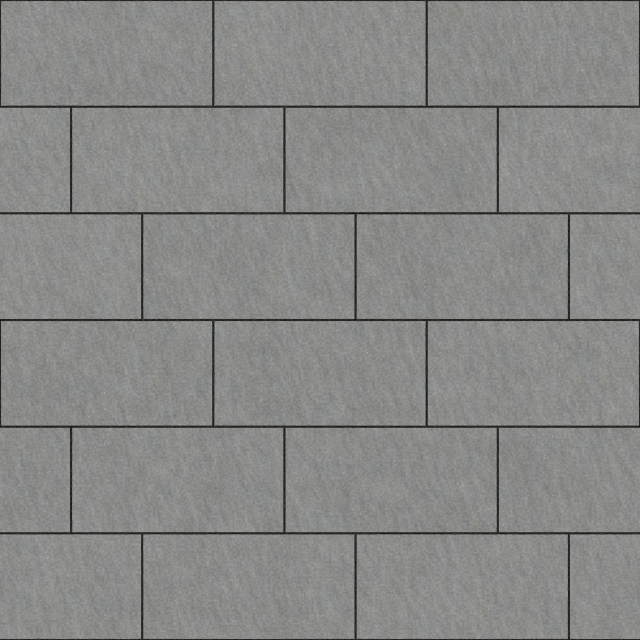
Give the GLSL for this texture, as a WebGL 1 fragment shader.

```glsl
precision highp float;
// Grey stone slabs, three across and six rows, each row stepped by a third.
// Wrapping gradient noise gives slanted streaks and grain; hashed cells
// scatter pale mineral flecks and a few dark pits; gritty joints lie on top.

uniform vec2 u_resolution;

vec2 hash2(vec2 p) {
  vec3 q = fract(p.xyx * vec3(0.1031, 0.1030, 0.0973));
  q += dot(q, q.yzx + 33.33);
  return fract((q.xx + q.yz) * q.zy);
}

// Lattice gradient, wrapped so that a sheared grid still tiles.
vec2 gradient(vec2 cell, vec2 period, float shear) {
  float lap = floor(cell.y / period.y);
  cell -= lap * vec2(shear, period.y);
  cell.x = mod(cell.x, period.x);
  float angle = 6.2832 * hash2(cell + period.yx).x;
  return vec2(cos(angle), sin(angle));
}

// Gradient noise over the unit canvas; shear leans it by whole cells.
float noise(vec2 uv, vec2 period, float shear) {
  vec2 p = uv * period + vec2(shear * uv.y, 0.0);
  vec2 i = floor(p), f = fract(p);
  vec2 w = f * f * f * (f * (f * 6.0 - 15.0) + 10.0);
  vec2 e = vec2(1.0, 0.0);
  float a = dot(gradient(i, period, shear), f);
  float b = dot(gradient(i + e.xy, period, shear), f - e.xy);
  float c = dot(gradient(i + e.yx, period, shear), f - e.yx);
  float d = dot(gradient(i + e.xx, period, shear), f - e.xx);
  return mix(mix(a, b, w.x), mix(c, d, w.x), w.y);
}

// One randomly turned capsule in some cells of an n by n grid.
float scatter(vec2 uv, float n, float density, float halfLength, float radius, float soft) {
  vec2 cell = mod(floor(uv * n), n);
  vec2 place = hash2(cell + n);
  vec2 pick = hash2(cell + n + 137.0);
  vec2 d = (fract(uv * n) - 0.25 - 0.5 * place) / n;
  float angle = 3.1416 * pick.x;
  float c = cos(angle), s = sin(angle);
  d = vec2(c * d.x + s * d.y, c * d.y - s * d.x);
  d.x = max(abs(d.x) - halfLength * place.y, 0.0);
  float shape = 1.0 - smoothstep(radius - soft, radius + soft, length(d));
  return shape * step(pick.y, density) * (0.35 + 0.65 * place.x * place.x);
}

void main() {
  vec2 uv = gl_FragCoord.xy / u_resolution;
  float pixel = 1.0 / min(u_resolution.x, u_resolution.y);

  // Stepped slab layout and distance to the nearest joint
  float row = floor(uv.y * 6.0);
  vec2 slab = vec2(uv.x * 3.0 - mod(5.0 - row, 3.0) / 3.0, uv.y * 6.0);
  vec2 slabId = vec2(mod(floor(slab.x), 3.0), row);
  vec2 f = fract(slab);
  vec2 border = min(f, 1.0 - f) / vec2(3.0, 6.0);
  float edge = min(border.x, border.y);

  // Stone: slab tint, soft clouds, leaning streaks and fine grain
  float streak = noise(uv, vec2(90.0, 32.0), 26.0);
  float grain = noise(uv, vec2(251.0), 0.0);
  float tone = 0.012 * (hash2(slabId + 7.0).x - 0.5);
  tone += 0.020 * noise(uv, vec2(14.0, 9.0), 4.0);
  tone += 0.045 * streak;
  tone += 0.030 * noise(uv, vec2(160.0, 90.0), 50.0);
  tone += 0.065 * grain;
  vec3 color = vec3(0.547, 0.551, 0.543) + tone;
  color += vec3(0.010, 0.002, -0.012) * noise(uv, vec2(40.0, 24.0), 11.0);

  // Pale dashes and specks, small dark specks, and rare round pits
  float dashes = scatter(uv, 48.0, 0.22, 0.0028, 0.0006, 0.5 * pixel);
  float specks = scatter(uv, 90.0, 0.16, 0.0004, 0.0006, 0.5 * pixel);
  float darkSpecks = scatter(uv, 41.0, 0.12, 0.0006, 0.0008, 0.5 * pixel);
  float pits = scatter(uv, 13.0, 0.05, 0.0004, 0.0022, 0.0010 + 0.5 * pixel);
  color = mix(color, vec3(0.76, 0.76, 0.72), 0.50 * dashes);
  color = mix(color, vec3(0.82, 0.82, 0.79), 0.60 * specks);
  color = mix(color, vec3(0.32, 0.33, 0.33), 0.50 * darkSpecks);
  color = mix(color, vec3(0.30, 0.32, 0.33), 0.65 * pits);

  // Dark joints with slightly crumbled edges
  float grit = noise(uv, vec2(190.0), 0.0);
  float halfWidth = 0.0017 + 0.0005 * grit;
  float joint = 1.0 - smoothstep(halfWidth - 0.6 * pixel, halfWidth + 0.6 * pixel, edge);
  vec3 jointColor = vec3(0.15, 0.15, 0.14) + 0.10 * grit + 0.06 * grain;
  color = mix(color, jointColor, joint);

  gl_FragColor = vec4(color, 1.0);
}
```
